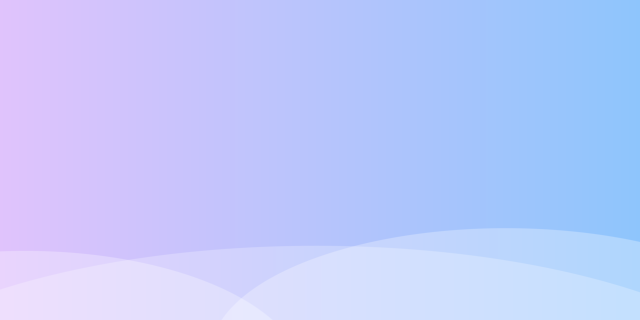
A Shadertoy shader for this background:

```glsl
// Soft lilac-to-sky horizontal gradient with three translucent white hills along the bottom.

const vec3 LILAC = vec3(0.878, 0.763, 0.988);
const vec3 SKY   = vec3(0.557, 0.773, 0.990);
const vec3 WHITE = vec3(1.0);

// Approximate signed distance to an axis-aligned ellipse, negative inside.
float ellipseDistance(vec2 p, vec2 center, vec2 radii) {
    vec2 q = (p - center) / radii;
    float k = length(q);
    float slope = length(q / radii);
    return k * (k - 1.0) / max(slope, 1e-4);
}

// Lays a translucent white ellipse over the base colour.
vec3 addHill(vec3 base, vec2 p, vec2 center, vec2 radii, float opacity, float pixel) {
    float d = ellipseDistance(p, center, radii);
    float coverage = 1.0 - smoothstep(-0.75 * pixel, 0.75 * pixel, d);
    return mix(base, WHITE, opacity * coverage);
}

void mainImage(out vec4 fragColor, in vec2 fragCoord) {
    // Canvas spans 2 by 1 units.
    vec2 uv = fragCoord / iResolution.xy;
    vec2 p = uv * vec2(2.0, 1.0);
    float pixel = 1.0 / iResolution.y;

    // Backdrop
    vec3 color = mix(LILAC, SKY, uv.x);

    // Hills: wide middle, left, right
    color = addHill(color, p, vec2(0.987, -0.354), vec2(1.536, 0.586), 0.25, pixel);
    color = addHill(color, p, vec2(0.078, -0.185), vec2(0.872, 0.401), 0.29, pixel);
    color = addHill(color, p, vec2(1.581, -0.109), vec2(0.924, 0.396), 0.29, pixel);

    fragColor = vec4(color, 1.0);
}
```
